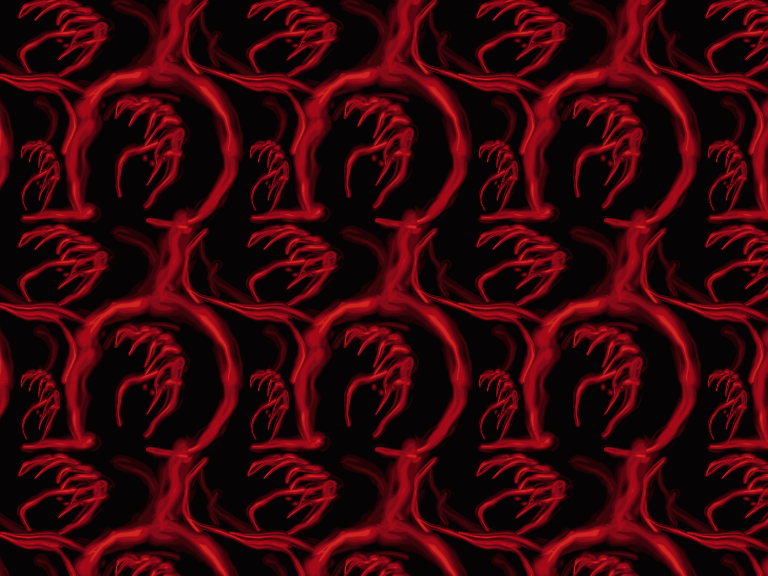
This pattern is drawn by a Shadertoy shader. Its source:

```glsl
// Repeating tile of glowing red veins, a ring and feathered plumes on black.

const float ROWS = 2.515;         // tiles per canvas height
const int STEPS = 8;              // segments per curve
const int FEATHERS = 7;           // feathers per plume
const int EMBERS = 4;             // sparks per plume
const float TAU = 6.2831853;
const float WARP = 0.006;         // waviness of all outlines
const float CORE_HEAT = 1.08;     // heat along the middle of a stroke
const float FALLOFF = 0.92;       // heat lost from middle to edge
const float GRAIN = 0.85;         // strength of the brushed streaks
const float BAND_START = 0.08;
const float BAND_STEP = 0.2;

const vec3 BLACK     = vec3(0.02, 0.01, 0.01);
const vec3 SOOT      = vec3(0.13, 0.01, 0.02);
const vec3 MAROON    = vec3(0.23, 0.02, 0.04);
const vec3 WINE      = vec3(0.36, 0.02, 0.06);
const vec3 CRIMSON   = vec3(0.51, 0.04, 0.09);
const vec3 RED       = vec3(0.64, 0.03, 0.09);
const vec3 HIGHLIGHT = vec3(0.80, 0.14, 0.12);

float hash(vec2 p) {
    return fract(sin(dot(p, vec2(127.1, 311.7))) * 43758.5453);
}

// Value noise that repeats after the given number of cells
float noise(vec2 p, float period) {
    vec2 i = floor(p), f = fract(p);
    f = f * f * (3.0 - 2.0 * f);
    vec2 lo = mod(i, period), hi = mod(i + 1.0, period);
    return mix(mix(hash(lo), hash(vec2(hi.x, lo.y)), f.x),
               mix(hash(vec2(lo.x, hi.y)), hash(hi), f.x), f.y);
}

vec2 bezier(vec2 a, vec2 c, vec2 b, float t) {
    return mix(mix(a, c, t), mix(c, b, t), t);
}

vec2 wrap(vec2 p) { return fract(p + 0.5) - 0.5; }

// Heat of a tapered curve, streaked along its length
float stroke(vec2 p, vec2 a, vec2 c, vec2 b, float w0, float w1) {
    float best = 1e3, along = 0.0, side = 0.0;
    vec2 s = a;
    for (int i = 1; i <= STEPS; i++) {
        vec2 e = bezier(a, c, b, float(i) / float(STEPS));
        vec2 d = e - s;
        float h = clamp(dot(p - s, d) / dot(d, d), 0.0, 1.0);
        vec2 off = p - s - d * h;
        float dist = length(off);
        if (dist < best) {
            best = dist;
            along = (float(i - 1) + h) / float(STEPS);
            side = sign(d.x * off.y - d.y * off.x) * dist;
        }
        s = e;
    }
    float w = mix(w0, w1, along);
    float grain = noise(vec2(along * 5.0, side / w * 2.6) + 17.0 * a, 64.0);
    return CORE_HEAT - FALLOFF * best / w + GRAIN * (grain - 0.5);
}

// Stroke that crosses tile borders seamlessly
float vein(vec2 p, vec2 a, vec2 c, vec2 b, float w0, float w1) {
    vec2 middle = bezier(a, c, b, 0.5);
    return stroke(middle + wrap(p - middle), a, c, b, w0, w1);
}

// Feathers raked from a ridge, with a curling tail, a hook and sparks
float plume(vec2 p, vec2 centre, vec2 size) {
    vec2 q = wrap(p - centre) / size;
    if (max(abs(q.x), abs(q.y)) > 1.6) return 0.0;
    float heat = stroke(q, vec2(0.58, -0.2), vec2(0.62, 0.5), vec2(-0.1, 1.05), 0.17, 0.07);
    heat = max(heat, stroke(q, vec2(0.15, -0.1), vec2(-0.95, 0.1), vec2(-0.6, 0.9), 0.12, 0.05));
    for (int i = 0; i < FEATHERS; i++) {
        float t = float(i) / float(FEATHERS - 1);
        float vary = hash(vec2(float(i), 3.0));
        vec2 root = bezier(vec2(-0.3, -0.85), vec2(0.6, -0.95), vec2(0.62, 0.1), t);
        vec2 tip = root + vec2(-0.4 - 0.4 * vary, 0.3 + 0.25 * t);
        vec2 bend = root + vec2(-0.35, -0.08);
        heat = max(heat, stroke(q, root, bend, tip, 0.15, 0.035));
    }
    for (int i = 0; i < EMBERS; i++) {
        float k = float(i);
        vec2 spot = vec2(-0.1 + 0.13 * k, 0.14 + 0.25 * hash(vec2(k, 9.0)));
        heat = max(heat, 1.0 - length(q - spot) / 0.08);
    }
    return heat;
}

float veins(vec2 p) {
    // Trunk, junction and crown
    float h = vein(p, vec2(0.80, -0.03), vec2(0.76, 0.18), vec2(0.70, 0.30), 0.072, 0.058);
    h = max(h, vein(p, vec2(0.71, 0.29), vec2(0.56, 0.32), vec2(0.40, 0.40), 0.064, 0.040));
    h = max(h, vein(p, vec2(0.64, 0.96), vec2(0.74, 1.00), vec2(0.81, 0.99), 0.014, 0.040));
    h = max(h, vein(p, vec2(0.90, 0.01), vec2(0.74, 0.13), vec2(0.86, 0.31), 0.018, 0.022));
    // Ring, left limb and foot
    h = max(h, vein(p, vec2(0.70, 0.30), vec2(0.98, 0.36), vec2(1.01, 0.66), 0.062, 0.042));
    h = max(h, vein(p, vec2(1.01, 0.64), vec2(1.01, 0.88), vec2(0.82, 0.96), 0.042, 0.030));
    h = max(h, vein(p, vec2(0.50, 0.35), vec2(0.38, 0.42), vec2(0.37, 0.56), 0.038, 0.060));
    h = max(h, vein(p, vec2(0.37, 0.54), vec2(0.29, 0.72), vec2(0.35, 0.92), 0.058, 0.032));
    h = max(h, vein(p, vec2(0.10, 0.95), vec2(0.29, 0.95), vec2(0.39, 0.92), 0.018, 0.040));
    // Left branches
    h = max(h, vein(p, vec2(-0.16, 0.27), vec2(0.0, 0.36), vec2(0.24, 0.39), 0.010, 0.030));
    h = max(h, vein(p, vec2(0.0, 0.33), vec2(0.28, 0.34), vec2(0.42, 0.41), 0.012, 0.032));
    h = max(h, vein(p, vec2(0.12, 0.36), vec2(0.40, 0.40), vec2(0.29, 0.67), 0.018, 0.026));
    // Faint smears in the hollows
    float dim = vein(p, vec2(0.52, 0.03), vec2(0.76, 0.04), vec2(0.62, 0.27), 0.035, 0.030);
    dim = max(dim, vein(p, vec2(-0.12, 0.02), vec2(-0.14, 0.25), vec2(0.14, 0.33), 0.014, 0.022));
    dim = max(dim, vein(p, vec2(0.94, 0.16), vec2(0.91, 0.22), vec2(0.95, 0.29), 0.024, 0.018));
    dim = max(dim, vein(p, vec2(0.18, 0.44), vec2(0.28, 0.52), vec2(0.20, 0.62), 0.024, 0.018));
    dim = max(dim, vein(p, vec2(0.46, 0.52), vec2(0.55, 0.36), vec2(0.78, 0.44), 0.014, 0.014));
    return max(h, 0.4 * dim);
}

void mainImage(out vec4 fragColor, in vec2 fragCoord) {
    vec2 p = vec2(fragCoord.x, iResolution.y - fragCoord.y) / iResolution.y * ROWS;
    p += WARP * sin(TAU * vec2(5.0, 4.0) * p.yx + vec2(0.0, 1.7));
    p += WARP * 2.0 * (vec2(noise(p * 18.0, 18.0), noise(p * 18.0 + 7.0, 18.0)) - 0.5);

    float heat = max(veins(p), plume(p, vec2(0.655, 0.645), vec2(0.21, 0.24)));
    heat = max(heat, plume(p, vec2(0.28, 0.155), vec2(0.26, 0.17)));
    heat = max(heat, 0.92 * plume(p, vec2(0.18, 0.765), vec2(0.11, 0.165)));

    // Posterised colour bands with smoothed edges
    float soft = clamp(fwidth(heat), 0.05, 0.2);
    vec3 tones[6] = vec3[6](SOOT, MAROON, WINE, CRIMSON, RED, HIGHLIGHT);
    vec3 color = BLACK;
    for (int i = 0; i < 6; i++) {
        float edge = BAND_START + BAND_STEP * float(i) + (i == 5 ? 0.1 : 0.0);
        color = mix(color, tones[i], smoothstep(edge - soft, edge + soft, heat));
    }
    fragColor = vec4(color, 1.0);
}
```
